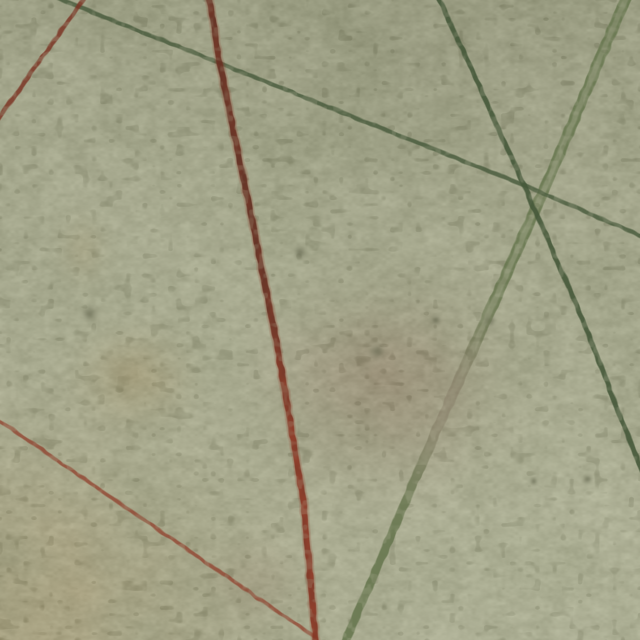
Reproduce this texture procedurally as a Shadertoy shader.

```glsl
#define GRAIN 0.085
#define MOTTLE 0.11
#define EDGE_SOFT 0.0016
#define WOBBLE 0.0024
#define PAPER vec3(0.645, 0.655, 0.550)
#define OCHRE vec3(0.650, 0.570, 0.405)
#define UMBER vec3(0.570, 0.515, 0.425)
#define RUST vec3(0.560, 0.225, 0.150)
#define DARK_RUST vec3(0.370, 0.180, 0.130)
#define GREEN vec3(0.270, 0.345, 0.225)
#define PALE_GREEN vec3(0.390, 0.455, 0.295)

float hash(vec2 p) {
    vec3 q = fract(p.xyx * 0.1031);
    q += dot(q, q.yzx + 33.33);
    return fract((q.x + q.y) * q.z);
}

float noise(vec2 p) {
    vec2 i = floor(p), f = fract(p);
    f = f * f * (3.0 - 2.0 * f);
    return mix(mix(hash(i), hash(i + vec2(1, 0)), f.x),
               mix(hash(i + vec2(0, 1)), hash(i + vec2(1, 1)), f.x), f.y);
}

float fbm(vec2 p) {
    float sum = 0.0, amp = 0.5;
    for (int i = 0; i < 4; i++) {
        sum += amp * noise(p);
        p = mat2(1.6, 1.2, -1.2, 1.6) * p + 17.3;
        amp *= 0.5;
    }
    return sum / 0.9375;
}

float segment(vec2 p, vec2 a, vec2 b) {
    vec2 d = b - a;
    return length(p - a - d * clamp(dot(p - a, d) / dot(d, d), 0.0, 1.0));
}

float stroke(float dist, float halfWidth) {
    float soft = max(EDGE_SOFT, 0.75 / iResolution.y);
    return 1.0 - smoothstep(halfWidth - soft, halfWidth + soft, dist);
}

float blob(vec2 p, vec2 center, vec2 radius) {
    vec2 d = (p - center) / radius;
    return exp(-dot(d, d));
}

// Stained paper with fine, slightly horizontal fibres
vec3 paper(vec2 p) {
    vec3 col = PAPER;
    col += 0.035 * blob(p, vec2(0.92, 0.08), vec2(0.38, 0.35));
    col += 0.018 * blob(p, vec2(0.28, 0.45), vec2(0.30, 0.40));
    col -= 0.050 * blob(p, vec2(0.70, 0.97), vec2(0.38, 0.22));
    col -= 0.025 * blob(p, vec2(0.05, 0.98), vec2(0.25, 0.15));

    float cloud = fbm(p * 9.0 + 4.0);
    float stain = 0.5 + cloud;
    col = mix(col, UMBER, 0.55 * stain * blob(p, vec2(0.60, 0.40), vec2(0.14, 0.12)));
    col = mix(col, OCHRE, 0.38 * stain * blob(p, vec2(0.21, 0.41), vec2(0.065, 0.055)));
    col = mix(col, OCHRE, 0.34 * stain * blob(p, vec2(0.02, 0.05), vec2(0.30, 0.22)));
    col = mix(col, OCHRE, 0.16 * blob(p, vec2(0.13, 0.61), vec2(0.03, 0.04)));
    col = mix(col, UMBER, 0.25 * blob(p, vec2(0.40, 0.09), vec2(0.06, 0.05)));

    float fibre = fbm(p * vec2(55.0, 85.0));
    float grit = noise(p * vec2(150.0, 210.0));
    col += MOTTLE * (cloud - 0.5) * vec3(0.55, 0.5, 0.55);
    col += GRAIN * (fibre - 0.5) + 0.4 * GRAIN * (grit - 0.5);
    return col - 0.06 * smoothstep(0.72, 0.92, noise(p * vec2(75.0, 100.0) + 40.0));
}

// Small dark flecks: xy position, z radius
float flecks(vec2 p) {
    vec3 marks[7] = vec3[7](
        vec3(0.469, 0.605, 0.008), vec3(0.589, 0.451, 0.009), vec3(0.681, 0.500, 0.006),
        vec3(0.765, 0.498, 0.008), vec3(0.918, 0.251, 0.006), vec3(0.140, 0.510, 0.009),
        vec3(0.834, 0.248, 0.005));
    float dark = 0.0;
    for (int i = 0; i < 7; i++) dark = max(dark, blob(p, marks[i].xy, marks[i].zz));
    return dark;
}

float bentRedLine(vec2 p) {
    vec2 path[7] = vec2[7](
        vec2(0.326, 1.01), vec2(0.343, 0.902), vec2(0.406, 0.596), vec2(0.432, 0.466),
        vec2(0.474, 0.219), vec2(0.482, 0.128), vec2(0.494, -0.01));
    float dist = 1.0;
    for (int i = 0; i < 6; i++) dist = min(dist, segment(p, path[i], path[i + 1]));
    return dist;
}

void mainImage(out vec4 fragColor, in vec2 fragCoord) {
    vec2 p = fragCoord / iResolution.xy;
    vec3 col = paper(p);
    col = mix(col, vec3(0.36, 0.37, 0.28), 0.5 * flecks(p));

    // Ragged ink: shift the strokes and vary their density
    vec2 q = p + WOBBLE * (vec2(noise(p * 90.0), noise(p * 90.0 + 50.0)) - 0.5);
    float ink = 0.72 + 0.28 * smoothstep(0.2, 0.6, noise(p * 130.0));

    // Broad faded green band with darker rims
    float band = min(segment(q, vec2(0.981, 1.01), vec2(0.846, 0.694)),
                 min(segment(q, vec2(0.846, 0.694), vec2(0.671, 0.303)),
                     segment(q, vec2(0.671, 0.303), vec2(0.536, -0.01))));
    float worn = blob(p, vec2(0.70, 0.37), vec2(0.09, 0.11));
    float rim = mix(0.85, 0.48 + 0.35 * smoothstep(0.002, 0.006, band), smoothstep(0.2, 0.5, p.y));
    float bandWidth = mix(0.0065, 0.0085, smoothstep(0.1, 0.5, p.y));
    col = mix(col, mix(PALE_GREEN, UMBER * 0.88, worn),
              stroke(band, bandWidth) * rim * (1.0 - 0.45 * worn) * ink);

    // Thin green lines
    float shallow = min(segment(q, vec2(0.085, 1.005), vec2(0.827, 0.707)),
                        segment(q, vec2(0.827, 0.707), vec2(1.01, 0.628)));
    float steep = min(segment(q, vec2(0.683, 1.01), vec2(0.828, 0.690)),
                  min(segment(q, vec2(0.828, 0.690), vec2(0.911, 0.499)),
                      segment(q, vec2(0.911, 0.499), vec2(1.004, 0.261))));
    col = mix(col, GREEN, 0.80 * ink * stroke(shallow, 0.0032));
    col = mix(col, GREEN, 0.90 * ink * stroke(steep, 0.0038));

    // Thin red lines
    float corner = segment(q, vec2(0.137, 1.01), vec2(-0.007, 0.808));
    float lower = segment(q, vec2(-0.01, 0.349), vec2(0.493, 0.004));
    col = mix(col, mix(RUST, DARK_RUST, 0.4), 0.85 * ink * stroke(corner, 0.0033));
    col = mix(col, RUST, 0.72 * ink * stroke(lower, 0.0028));

    // Heavy red line, darkest above the middle
    float heavy = bentRedLine(q);
    float shade = smoothstep(0.30, 0.60, p.y) * 0.65 + 0.3 * noise(p * vec2(160.0, 60.0));
    col = mix(col, RUST, 0.22 * stroke(heavy, 0.0075));
    col = mix(col, mix(RUST, DARK_RUST, shade), 0.93 * ink * stroke(heavy, 0.0048));

    fragColor = vec4(clamp(col, 0.0, 1.0), 1.0);
}
```
